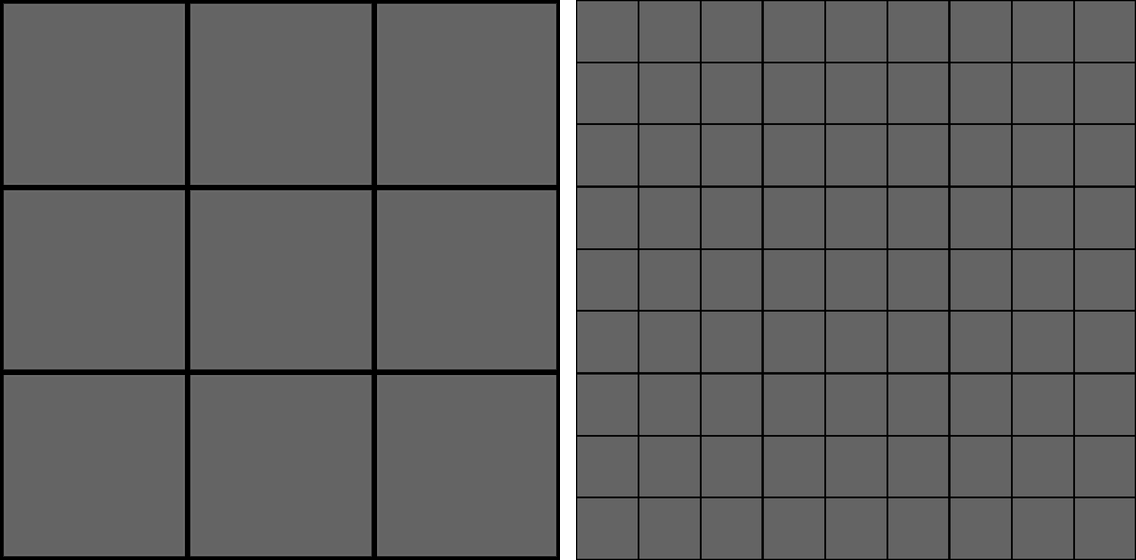
Left: one tile. Right: repeated 3 by 3.
Give the GLSL for this pattern, as a WebGL 1 fragment shader.

```glsl
precision highp float;
// A 3 by 3 grid of flat grey square tiles parted by thin black joints.
// Each axis measures the signed distance to its nearest joint; the joint on
// the canvas border is wider, inner joints sit slightly off the even spacing.

#define TILES 3.0
#define SEAM_HALF_WIDTH 0.0065
#define JOINT_HALF_WIDTH 0.0049
#define FIRST_JOINT_SHIFT vec2(0.0017, 0.0020)
#define SECOND_JOINT_SHIFT vec2(0.0017, -0.0016)
#define TILE_COLOR vec3(0.392)
#define JOINT_COLOR vec3(0.0)
#define RIM_GAIN 0.035
#define RIM_OFFSET 0.0021
#define RIM_WIDTH 0.0011
#define EDGE_SOFTNESS 0.0009

uniform vec2 u_resolution;

// Signed distance along one axis to the nearest joint, negative inside it.
float jointDistance(float position, float firstShift, float secondShift) {
  float nearest = floor(position * TILES + 0.5);
  float index = mod(nearest, TILES);
  float shift = index < 0.5 ? 0.0 : (index < 1.5 ? firstShift : secondShift);
  float halfWidth = index < 0.5 ? SEAM_HALF_WIDTH : JOINT_HALF_WIDTH;
  return abs(position - nearest / TILES - shift) - halfWidth;
}

void main() {
  vec2 uv = gl_FragCoord.xy / u_resolution;
  vec2 first = FIRST_JOINT_SHIFT;
  vec2 second = SECOND_JOINT_SHIFT;
  float edge = min(jointDistance(uv.x, first.x, second.x),
                   jointDistance(uv.y, first.y, second.y));

  // Antialiased tile coverage
  float softness = max(EDGE_SOFTNESS, 0.5 / min(u_resolution.x, u_resolution.y));
  float coverage = smoothstep(-softness, softness, edge);

  // Faint light rim just inside each tile
  float rimPosition = (edge - RIM_OFFSET) / RIM_WIDTH;
  float rim = RIM_GAIN * exp(-rimPosition * rimPosition);

  gl_FragColor = vec4(mix(JOINT_COLOR, TILE_COLOR + rim, coverage), 1.0);
}
```
